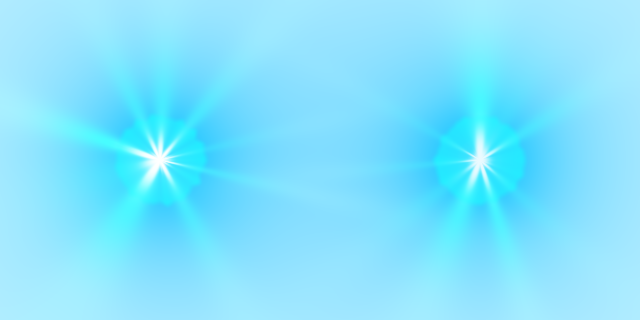
Reproduce this background procedurally as a WebGL 2 fragment shader.

```glsl
#version 300 es
precision highp float;
// Two bright stars on a pale blue sky. Each star is a deep blue halo, a set of
// soft angular rays, a cyan disc and a white core stretched along the rays.
// Lengths are in canvas heights, ray angles and widths in degrees.

uniform vec2 u_resolution;
out vec4 outColor;

const float TAU = 6.2831853;
const vec3 PALE_SKY = vec3(0.76, 0.945, 1.0);
const vec3 HALO_LOSS = vec3(0.45, 0.155, 0.0);   // light removed by the wide halo
const vec3 GAP_LOSS = vec3(0.60, 0.09, 0.0);     // extra loss close to a star
const vec3 RAY_NEAR = vec3(0.22, 1.0, 1.0);
const vec3 RAY_FAR = vec3(0.68, 0.97, 1.0);
const vec3 DISC_COLOR = vec3(0.08, 0.98, 1.0);
const vec3 CORE_LEFT = vec3(1.0);
const vec3 CORE_RIGHT = vec3(0.92, 0.98, 1.0);
const vec2 STAR_LEFT = vec2(0.25, 0.5);          // as shares of the canvas
const vec2 STAR_RIGHT = vec2(0.75, 0.5);
const float HALO_REACH = 0.35;
const float GAP_REACH = 0.15;
const float RAY_REACH = 0.55;
const float DISC_RADIUS = 0.138;
const float GLOW_RADIUS = 0.095;
const float CORE_RADIUS = 0.030;
const int RAY_COUNT = 9;

// Each ray: angle, angular width, strength
const vec3 RAYS_LEFT[RAY_COUNT] = vec3[](
    vec3(161.0, 8.0, 1.35), vec3(114.0, 8.0, 0.75), vec3(87.0, 10.0, 0.80),
    vec3(50.0, 7.0, 0.75), vec3(13.0, 4.0, 0.30), vec3(-13.0, 4.0, 0.55),
    vec3(-62.0, 9.0, 0.72), vec3(-121.0, 15.0, 1.15), vec3(198.0, 26.0, 0.42));
const vec3 RAYS_RIGHT[RAY_COUNT] = vec3[](
    vec3(90.0, 15.0, 1.20), vec3(32.0, 7.0, 0.55), vec3(-73.0, 8.0, 1.00),
    vec3(-111.0, 12.0, 1.00), vec3(185.0, 4.0, 0.32), vec3(60.0, 10.0, 0.30),
    vec3(-42.0, 7.0, 0.30), vec3(218.0, 8.0, 0.34), vec3(150.0, 5.0, 0.25));

float hash(float n) {
    return fract(sin(n * 91.7) * 4375.5);
}

// Value noise around the circle, with a whole number of cells
float angularNoise(float angle, float cells, float seed) {
    float t = fract(angle / TAU) * cells;
    float cell = floor(t);
    float blend = smoothstep(0.0, 1.0, t - cell);
    return mix(hash(cell + seed), hash(mod(cell + 1.0, cells) + seed), blend);
}

// Sum of soft lobes around the star
float rayLight(float angle, vec3 rays[RAY_COUNT]) {
    float light = 0.0;
    for (int i = 0; i < RAY_COUNT; i++) {
        float turn = mod(angle - radians(rays[i].x) + 0.5 * TAU, TAU) - 0.5 * TAU;
        float offset = turn / radians(rays[i].y);
        light += rays[i].z * exp(-offset * offset);
    }
    return light;
}

float haloLight(vec2 d) {
    return exp(-length(d) / HALO_REACH);
}

vec3 addStar(vec3 color, vec2 d, vec3 rays[RAY_COUNT], vec3 coreColor, float seed) {
    float r = length(d);
    float angle = atan(d.y, d.x);
    float light = rayLight(angle, rays);
    float grain = angularNoise(angle, 36.0, seed);

    // Blue gaps, then rays fading outward
    color = max(color - GAP_LOSS * exp(-r / GAP_REACH), 0.0);
    vec3 rayColor = mix(RAY_NEAR, RAY_FAR, smoothstep(0.10, 0.52, r));
    float rayAmount = light * exp(-r / RAY_REACH) * (0.92 + 0.16 * grain);
    color = mix(color, rayColor, min(rayAmount, 0.95));

    // Cyan disc with a slightly uneven rim
    float rim = DISC_RADIUS + 0.014 * (grain - 0.5);
    float disc = 1.0 - smoothstep(rim - 0.012, rim + 0.012, r);
    color = mix(color, DISC_COLOR, (0.52 + 0.16 * grain) * disc);

    // Pale inner glow and core
    float falloff = r / GLOW_RADIUS;
    float glow = exp(-falloff * falloff) * (0.26 + 0.55 * min(light, 1.0));
    color = mix(color, coreColor, glow);
    float coreReach = CORE_RADIUS + 0.050 * min(light, 1.35) + 0.010 * (grain - 0.5);
    float core = exp(-pow(r / coreReach, 3.0));
    return mix(color, coreColor, core);
}

void main() {
    vec2 p = gl_FragCoord.xy / u_resolution.y;
    vec2 size = vec2(u_resolution.x / u_resolution.y, 1.0);
    vec2 left = p - STAR_LEFT * size;
    vec2 right = p - STAR_RIGHT * size;

    // Sky darkened by both halos
    vec3 color = PALE_SKY - HALO_LOSS * (haloLight(left) + haloLight(right));

    color = addStar(color, left, RAYS_LEFT, CORE_LEFT, 3.0);
    color = addStar(color, right, RAYS_RIGHT, CORE_RIGHT, 57.0);
    outColor = vec4(clamp(color, 0.0, 1.0), 1.0);
}
```
